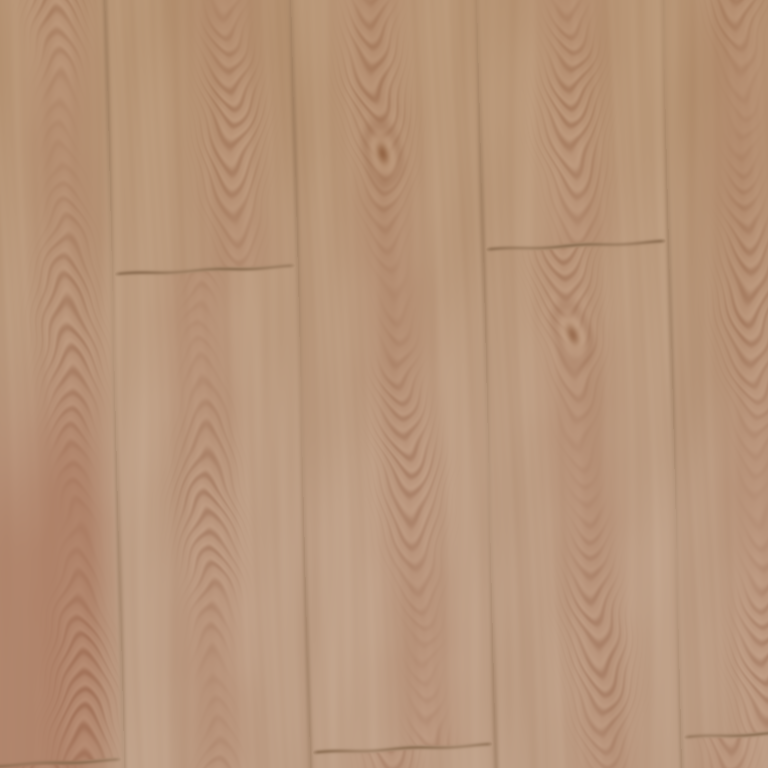
Reproduce this texture procedurally as a WebGL 1 fragment shader.

```glsl
precision highp float;
// Soft tan wood floor: tall staggered planks with arched grain, knots and faint seams.
uniform vec2 u_resolution;

// Long vertical fibres, gently bent along their length.
float fibres(vec2 p) {
  float bend = 0.7 * sin(p.y * 5.0 + p.x * 9.0);
  return 0.40 * sin(p.x * 47.0 + bend)
       + 0.30 * sin(p.x * 113.0 + 1.7 * bend + 2.0)
       + 0.22 * sin(p.x * 211.0 + 2.0 * sin(p.y * 4.0 + p.x * 23.0))
       + 0.14 * sin(p.x * 437.0 + 3.0 * sin(p.y * 6.0 + p.x * 31.0));
}

// Broad uneven staining.
float clouds(vec2 p) {
  return 0.5 * sin(p.x * 13.0 + 2.0 * sin(p.y * 7.0))
       + 0.3 * sin(p.y * 19.0 + 3.0 * sin(p.x * 17.0))
       + 0.2 * sin(p.x * 41.0 - p.y * 29.0);
}

void main() {
  vec2 uv = gl_FragCoord.xy / u_resolution;
  float y = uv.y;

  // Plank layout: slightly leaning columns with alternating end joints.
  float across = uv.x + 0.025 * y - 0.162;
  float column = floor(across / 0.242);
  float x = across - column * 0.242;
  float joint = mix(0.648 + 0.016 * column, 0.015 + 0.01 * column, mod(column, 2.0));
  joint += 0.045 * (x - 0.12) + 0.001 * sin(x * 60.0);
  float row = step(joint, y);
  float sideGap = min(x, 0.242 - x);
  float endGap = abs(y - joint);
  float inside = smoothstep(0.0, 0.008, sideGap) * smoothstep(0.0, 0.005, endGap);
  float variation = fract(sin(column * 12.9 + row * 78.2 + 3.0) * 437.5) - 0.5;

  // Heart of the grain; one knotted figure recurs in neighbouring planks.
  float knotted = 1.0 - step(0.5, abs(column + row - 2.0));
  float knotY = 0.8 - 0.236 * (column - 1.0);
  float heart = mix(0.115 + 0.05 * row - 0.02 * column + 0.015 * (0.5 - y),
                    0.112 + 0.06 * (knotY - y), knotted);
  heart += 0.003 * sin(y * 31.0 + column * 2.0) + 0.0015 * sin(y * 83.0);
  float off = x - heart;
  float a = sqrt(off * off + 0.000016);

  // Nested arches, pointing up or down.
  float direction = column + row < 0.5 ? -1.0 : 1.0;
  float rise = 0.7 * a + 32.0 * a * a;
  float phase = y - direction * rise + 0.009 * sin(y * 21.0 + column * 3.0)
              + 0.003 * sin(y * 67.0 + off * 90.0);
  float swell = 0.5 + 0.5 * cos((y - knotY + 0.42 + 0.28 * (1.0 - knotted)) * 13.0);
  float spread = 0.018 + 0.014 * swell;
  float strength = (0.25 + 0.75 * swell) * exp(-off * off / (spread * spread));
  float rings = sin(phase * 235.0) + 0.3 * sin(phase * 470.0 + 1.0);

  // Oval knot replaces the arches around it.
  float k = length(vec2(off, (y - knotY) * 0.58));
  float knot = knotted * exp(-k * k * 1800.0);
  float figure = rings * strength * (1.0 - knot) - 1.5 * cos(k * 270.0) * knot;

  // Wood tone: golden at the top, paler and rosier below.
  vec3 wood = mix(vec3(0.745, 0.622, 0.525), vec3(0.718, 0.582, 0.455), smoothstep(0.2, 1.0, y));
  wood += inside * variation * vec3(0.02, 0.025, 0.028);
  wood += fibres(vec2(across, y)) * vec3(0.018, 0.023, 0.025);
  wood += clouds(uv) * vec3(0.009, 0.011, 0.013);

  // Reddish heartwood, strongest at the lower left.
  float corner = (1.0 - smoothstep(0.08, 0.17, uv.x)) * (1.0 - smoothstep(0.25, 0.6, y));
  float warm = 0.35 * exp(-off * off * 500.0) * inside;
  wood = mix(wood, vec3(0.67, 0.48, 0.38), clamp(warm + 0.7 * corner, 0.0, 0.8));
  wood += inside * figure * vec3(0.036, 0.045, 0.045);
  wood -= knot * exp(-k * k * 9000.0) * vec3(0.05, 0.06, 0.07);

  // Faint long seams and thin darker end joints.
  float seam = exp(-sideGap * sideGap * 70000.0) * (0.25 + 0.12 * sin(y * 9.0 + column));
  float cut = exp(-endGap * endGap * 130000.0) * (0.6 + 0.15 * sin(x * 50.0 + column));
  cut *= smoothstep(0.0, 0.012, sideGap);
  wood = mix(wood, vec3(0.53, 0.41, 0.30), max(seam, cut));

  gl_FragColor = vec4(wood, 1.0);
}
```
